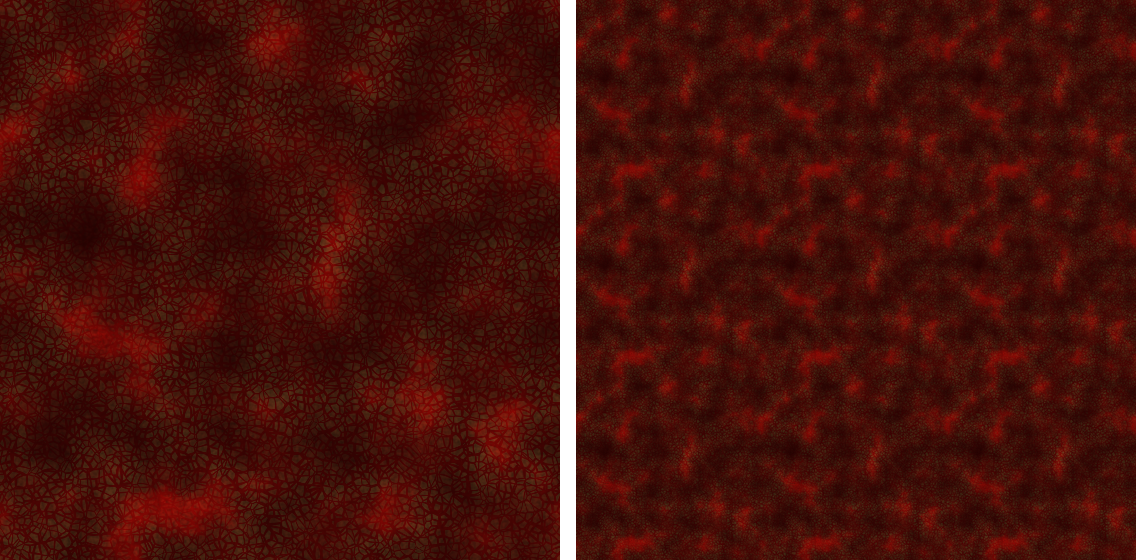
Left: one tile. Right: repeated 3 by 3.
Give the GLSL for this texture, as a Shadertoy shader.

```glsl
// Dark red cracked hide: small olive scales in a red crack web under cloudy, uneven light.
#define CELLS 68.0                        // scales across the canvas
#define COARSE_CELLS 38.0                 // plates of the second web that cuts the scales
#define CRACK_WIDTH 0.0016                // half width of a crack, in canvas units
#define CRACK_SOFT 0.0008                 // softness of crack borders, in canvas units
#define WARP 0.013                        // bending of the web, in canvas units
#define CLOUDS 6.0                        // light clouds across the canvas
#define CLOUD_CONTRAST 0.62
#define SCALE_SHOW 0.84                   // mean visibility of the scales
#define GRAIN 0.25
#define CRACK_COLOR vec3(0.258, 0.014, 0.009)
#define SCALE_COLOR vec3(0.262, 0.132, 0.064)
#define GLOW_COLOR vec3(0.075, 0.004, 0.000)

vec2 hash2(vec2 p) {
    vec3 q = fract(p.xyx * vec3(0.1031, 0.1030, 0.0973));
    q += dot(q, q.yzx + 33.33);
    return fract((q.xx + q.yz) * q.zy);
}

// Gradient noise that wraps after "period" lattice steps
vec2 gradient(vec2 cell, float period, float seed) {
    float angle = 6.2832 * hash2(mod(cell, period) + seed).x;
    return vec2(cos(angle), sin(angle));
}

float noise(vec2 uv, float period, float seed) {
    vec2 p = uv * period;
    vec2 i = floor(p), f = p - i;
    vec2 u = f * f * f * (f * (f * 6.0 - 15.0) + 10.0);
    vec2 e = vec2(1.0, 0.0);
    float a = dot(gradient(i, period, seed), f);
    float b = dot(gradient(i + e.xy, period, seed), f - e.xy);
    float c = dot(gradient(i + e.yx, period, seed), f - e.yx);
    float d = dot(gradient(i + e.xx, period, seed), f - e.xx);
    return mix(mix(a, b, u.x), mix(c, d, u.x), u.y);
}

float fbm(vec2 uv, float period, float seed) {
    float sum = 0.0, amplitude = 1.0;
    for (int octave = 0; octave < 5; octave++) {
        sum += amplitude * noise(uv, period, seed);
        uv += vec2(0.137, 0.271);
        period *= 2.0;
        amplitude *= 0.5;
        seed += 17.0;
    }
    return sum;
}

// Wrapping Voronoi: x = canvas distance to the nearest border, y = random value of the cell
vec2 web(vec2 uv, float cells, float seed) {
    vec2 p = uv * cells;
    vec2 base = floor(p), f = p - base;
    vec2 nearCell = vec2(0.0), nearOffset = vec2(0.0);
    float nearest = 1e3;
    for (int y = -1; y <= 1; y++)
    for (int x = -1; x <= 1; x++) {
        vec2 cell = vec2(x, y);
        vec2 offset = cell + hash2(mod(base + cell, cells) + seed) - f;
        float d = dot(offset, offset);
        if (d < nearest) { nearest = d; nearCell = cell; nearOffset = offset; }
    }
    float border = 1e3;
    for (int y = -2; y <= 2; y++)
    for (int x = -2; x <= 2; x++) {
        vec2 cell = nearCell + vec2(x, y);
        vec2 offset = cell + hash2(mod(base + cell, cells) + seed) - f;
        vec2 between = offset - nearOffset;
        if (dot(between, between) > 1e-4)
            border = min(border, dot(0.5 * (offset + nearOffset), normalize(between)));
    }
    return vec2(border / cells, hash2(mod(base + nearCell, cells) + seed + 91.0).y);
}

void mainImage(out vec4 fragColor, in vec2 fragCoord) {
    vec2 uv = fragCoord / iResolution.xy;

    // Two crossing crack webs, stretched in places and of uneven width
    vec2 bend = WARP * vec2(noise(uv, 22.0, 211.0), noise(uv, 22.0, 307.0));
    vec2 fine = web(uv + bend, CELLS, 0.0);
    vec2 coarse = web(uv - bend.yx, COARSE_CELLS, 151.0);
    float width = CRACK_WIDTH * (1.0 + 0.9 * noise(uv, 26.0, 401.0));
    float soft = max(CRACK_SOFT, 0.5 / iResolution.y);
    float scale = smoothstep(width - soft, width + soft, fine.x)
                * smoothstep(width - soft, width + soft, coarse.x);

    // Broad light, and patches where the red haze hides the scales
    float cloud = fbm(uv, CLOUDS, 503.0);
    float patches = fbm(uv, 8.0, 607.0);
    float glow = smoothstep(0.15, 0.65, cloud);
    float show = SCALE_SHOW + 0.6 * patches - 0.4 * glow;
    show *= smoothstep(-1.0, -0.1, cloud) * (0.8 + 0.4 * fine.y);
    show = clamp(show, 0.08, 1.1);

    // Fine mottling, stronger on the scales
    float grain = noise(uv, 150.0, 701.0) + 0.6 * noise(uv, 240.0, 809.0);

    vec3 color = mix(CRACK_COLOR, SCALE_COLOR, scale * show);
    color += GLOW_COLOR * glow;
    color *= exp(CLOUD_CONTRAST * cloud);
    color *= 1.0 + GRAIN * grain * (0.5 + 0.5 * scale);
    fragColor = vec4(clamp(color, 0.0, 1.0), 1.0);
}
```
